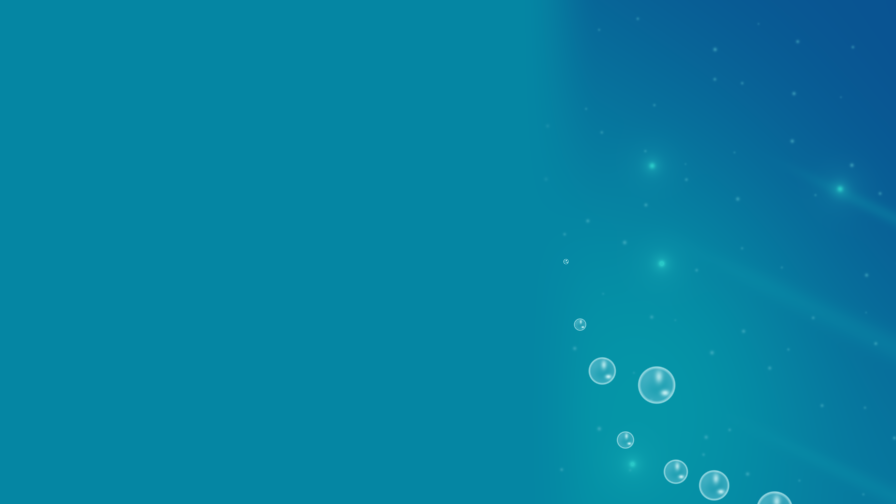
Give the GLSL for this background, as a Shadertoy shader.

```glsl
// Underwater backdrop: flat teal on the left melts into a sea lit from below,
// with slanted light shafts, drifting specks, soft sparkles and glassy bubbles.
// Coordinates are in canvas heights; layers are blended from back to front.

const vec3 TEAL  = vec3(0.02, 0.525, 0.64);
const vec3 DEEP  = vec3(0.035, 0.325, 0.57);
const vec3 AQUA  = vec3(0.02, 0.60, 0.66);
const vec3 SHAFT = vec3(0.04, 0.58, 0.67);
const vec3 SPARK = vec3(0.16, 0.78, 0.78);
const vec3 GLASS = vec3(0.32, 0.72, 0.79);
const vec3 SHINE = vec3(0.80, 0.95, 0.96);

const float SEA_START = 1.03;    // where the flat side begins to fade
const float SEA_FULL = 1.19;
const float SPECK_CELL = 0.11;
const float SPECK_RADIUS = 0.0035;
const vec2 SHAFT_DIR = vec2(0.900, -0.436);

// Centre and radius of each bubble
const vec3 BUBBLES[8] = vec3[8](
    vec3(1.123, 0.481, 0.005), vec3(1.151, 0.356, 0.012),
    vec3(1.195, 0.264, 0.027), vec3(1.303, 0.236, 0.037),
    vec3(1.241, 0.127, 0.017), vec3(1.341, 0.064, 0.024),
    vec3(1.417, 0.037, 0.030), vec3(1.537, -0.011, 0.036));

// Centre and strength of each sparkle
const vec3 SPARKLES[4] = vec3[4](
    vec3(1.294, 0.671, 0.8), vec3(1.313, 0.477, 1.0),
    vec3(1.667, 0.625, 0.8), vec3(1.255, 0.079, 0.9));

// Start and half width of each light shaft
const vec3 SHAFTS[3] = vec3[3](
    vec3(1.49, 0.705, 0.016), vec3(1.27, 0.555, 0.024), vec3(1.36, 0.215, 0.018));

vec3 hash3(vec2 cell) {
    vec3 q = vec3(dot(cell, vec2(127.1, 311.7)),
                  dot(cell, vec2(269.5, 183.3)),
                  dot(cell, vec2(419.2, 371.9)));
    return fract(sin(q) * 43758.5);
}

float bell(vec2 v) { return exp(-dot(v, v)); }

vec3 seaColor(vec2 p) {
    float depth = smoothstep(0.1, 1.0, (p.x - 1.0) * 0.55 + (p.y - 0.3) * 0.75);
    depth += 0.28 * smoothstep(1.35, 1.8, p.x) * (1.0 - p.y);
    vec3 sea = mix(TEAL, DEEP, min(depth, 1.0));
    sea = mix(sea, AQUA, 0.8 * bell((p - vec2(1.27, 0.18)) / vec2(0.25, 0.36)));
    return mix(TEAL, sea, smoothstep(SEA_START, SEA_FULL, p.x));
}

// Shafts grow wider and brighter away from their start
float lightShaft(vec2 p, vec3 shaft) {
    vec2 v = p - shaft.xy;
    float along = dot(v, SHAFT_DIR);
    float across = dot(v, vec2(-SHAFT_DIR.y, SHAFT_DIR.x));
    float width = shaft.z * (0.6 + max(along, 0.0));
    return smoothstep(0.0, 0.3, along) * exp(-across * across / (width * width));
}

// One jittered speck in each cell of a grid
float specks(vec2 p, float px) {
    vec2 cell = floor(p / SPECK_CELL);
    vec3 h = hash3(cell);
    vec2 center = (cell + 0.1 + 0.8 * h.xy) * SPECK_CELL;
    float radius = SPECK_RADIUS * (0.5 + 0.5 * h.z) + 0.4 * px;
    return (0.25 + 0.6 * h.z) * bell((p - center) / radius) * smoothstep(1.06, 1.12, p.x);
}

float sparkle(vec2 v) {
    return 0.8 * bell(v / 0.006) + 0.32 * bell(v / 0.018) + 0.14 * bell(v / 0.05);
}

vec3 addBubble(vec3 col, vec2 p, vec3 bubble, float px) {
    vec2 q = (p - bubble.xy) / bubble.z;
    float r = length(q);
    float aa = px / bubble.z;
    float inside = 1.0 - smoothstep(1.0 - aa, 1.0 + aa, r);
    float rim = smoothstep(0.80, 0.98, r);
    float haze = 0.32 + 0.3 * smoothstep(0.2, 0.9, r) + 0.25 * bell((q - vec2(-0.35, 0.3)) / 0.5);
    float shine = 0.75 * bell((q - vec2(0.12, 0.45)) / vec2(0.2, 0.32));
    shine += 0.9 * bell((q - vec2(0.45, -0.42)) / vec2(0.22, 0.16));
    vec3 body = mix(col, GLASS, haze);
    body = mix(body, SHINE, clamp(shine + 0.6 * rim, 0.0, 1.0));
    return mix(col, body, inside);
}

void mainImage(out vec4 fragColor, in vec2 fragCoord) {
    float px = 1.0 / iResolution.y;
    vec2 p = fragCoord * px;
    // Keep the layout against the right edge
    p.x += 16.0 / 9.0 - iResolution.x * px;

    vec3 col = seaColor(p);
    for (int i = 0; i < SHAFTS.length(); i++)
        col = mix(col, SHAFT, 0.32 * lightShaft(p, SHAFTS[i]));

    col = mix(col, GLASS, 0.65 * specks(p, px));
    for (int i = 0; i < SPARKLES.length(); i++)
        col = mix(col, SPARK, min(SPARKLES[i].z * sparkle(p - SPARKLES[i].xy), 1.0));

    for (int i = 0; i < BUBBLES.length(); i++)
        col = addBubble(col, p, BUBBLES[i], px);

    fragColor = vec4(col, 1.0);
}
```
